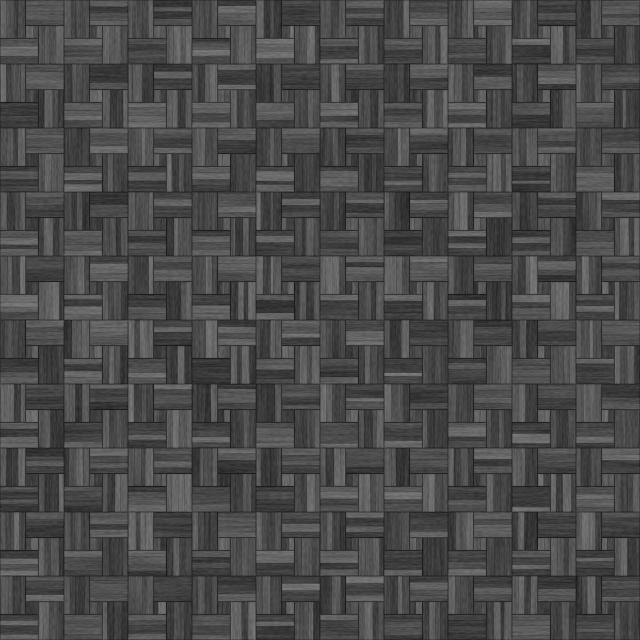
This texture is drawn by a three.js fragment shader. Its source:

```glsl
// Dark grey wood parquet: a 10 x 10 grid of pinwheel cells, each made of four
// oblong blocks turning around a small square. Every block is split into slats
// of uneven width and random tone, with gradient-noise grain along the slats.
varying vec2 vUv;

const float CELLS = 10.0;         // repeats across and down
const float SLATS = 10.0;         // slats per cell width
const float SOFT = 0.010;         // edge softness, in cells
const float BLOCK_SEAM = 0.009;   // half widths of the joints, in cells
const float SLAT_SEAM = 0.004;
const vec3 DARK_WOOD = vec3(0.222);
const vec3 PALE_WOOD = vec3(0.425);

struct Block {
  vec2 corner;
  vec2 size;
  float upright;   // 1 when the slats run up and down
  float id;
};

float hash(vec2 p) {
  vec3 q = fract(vec3(p.xyx) * 0.1031);
  q += dot(q, q.yzx + 33.33);
  return fract((q.x + q.y) * q.z);
}

vec2 gradient(vec2 lattice) {
  float angle = 6.28318 * hash(lattice);
  return vec2(cos(angle), sin(angle));
}

float gradientNoise(vec2 p) {
  vec2 i = floor(p);
  vec2 f = p - i;
  vec2 u = f * f * f * (f * (f * 6.0 - 15.0) + 10.0);
  vec2 e = vec2(1.0, 0.0);
  float low = mix(dot(gradient(i), f),
                  dot(gradient(i + e.xy), f - e.xy), u.x);
  float high = mix(dot(gradient(i + e.yx), f - e.yx),
                   dot(gradient(i + e.xx), f - e.xx), u.x);
  return mix(low, high, u.y);
}

// Pinwheel layout: finds the block holding point f of the unit cell.
Block findBlock(vec2 f) {
  if (f.x < 0.4 && f.y < 0.6) return Block(vec2(0.0), vec2(0.4, 0.6), 1.0, 0.0);
  if (f.x >= 0.4 && f.y < 0.4) return Block(vec2(0.4, 0.0), vec2(0.6, 0.4), 0.0, 1.0);
  if (f.x >= 0.6) return Block(vec2(0.6, 0.4), vec2(0.4, 0.6), 1.0, 2.0);
  if (f.y >= 0.6) return Block(vec2(0.0, 0.6), vec2(0.6, 0.4), 0.0, 3.0);
  return Block(vec2(0.4), vec2(0.2), 1.0, 4.0);
}

// Coverage of a soft line at distance d from its middle.
float seam(float d, float halfWidth) {
  return 1.0 - smoothstep(halfWidth - SOFT, halfWidth + SOFT, d);
}

float slatTone(float index, float count, vec2 seed) {
  float i = clamp(index, 0.0, count - 1.0);
  return pow(hash(seed + vec2(i * 7.3, i * 3.1 + 5.0)), 1.45);
}

// Blends the slats either side of the nearest joint; returns tone and joint distance.
vec2 slats(float across, float width, vec2 seed) {
  float count = floor(width * SLATS + 0.5);
  float k = floor(across * SLATS + 0.5);
  float inner = step(0.5, k) * step(k, count - 0.5);
  float shift = inner * 0.6 * (hash(seed + vec2(k, 41.0)) - 0.5);
  float d = across - (k + shift) / SLATS;
  float tone = mix(slatTone(k - 1.0, count, seed),
                   slatTone(k, count, seed), smoothstep(-SOFT, SOFT, d));
  return vec2(tone, abs(d));
}

// Long streaks with finer fibres; x runs along the slat, y across it.
float woodGrain(vec2 p, vec2 seed) {
  float streaks = gradientNoise(p * vec2(1.6, 25.0) + seed);
  float fibres = gradientNoise(p * vec2(11.0, 47.0) + seed.yx);
  return 0.07 * streaks + 0.06 * fibres;
}

void main() {
  vec2 p = vec2(vUv.x, 1.0 - vUv.y) * CELLS;
  vec2 cell = floor(p);
  vec2 f = p - cell;

  // Block and its local axes
  Block block = findBlock(f);
  vec2 local = f - block.corner;
  vec2 seed = cell * 13.7 + vec2(block.id * 31.3, block.id * 17.9) + 3.0;
  vec2 grainPos = mix(local, local.yx, block.upright);
  float width = mix(block.size.y, block.size.x, block.upright);

  // Slat tones and grain
  vec2 slat = slats(grainPos.y, width, seed);
  vec3 color = mix(DARK_WOOD, PALE_WOOD, slat.x);
  color += 0.05 * (hash(seed + 77.0) - 0.5);
  color += woodGrain(grainPos, seed);

  // Joints between slats, then between blocks
  vec2 border = min(local, block.size - local);
  color *= 1.0 - 0.20 * seam(slat.y, SLAT_SEAM);
  color *= 1.0 - 0.38 * seam(min(border.x, border.y), BLOCK_SEAM);

  gl_FragColor = vec4(color, 1.0);
}
```
